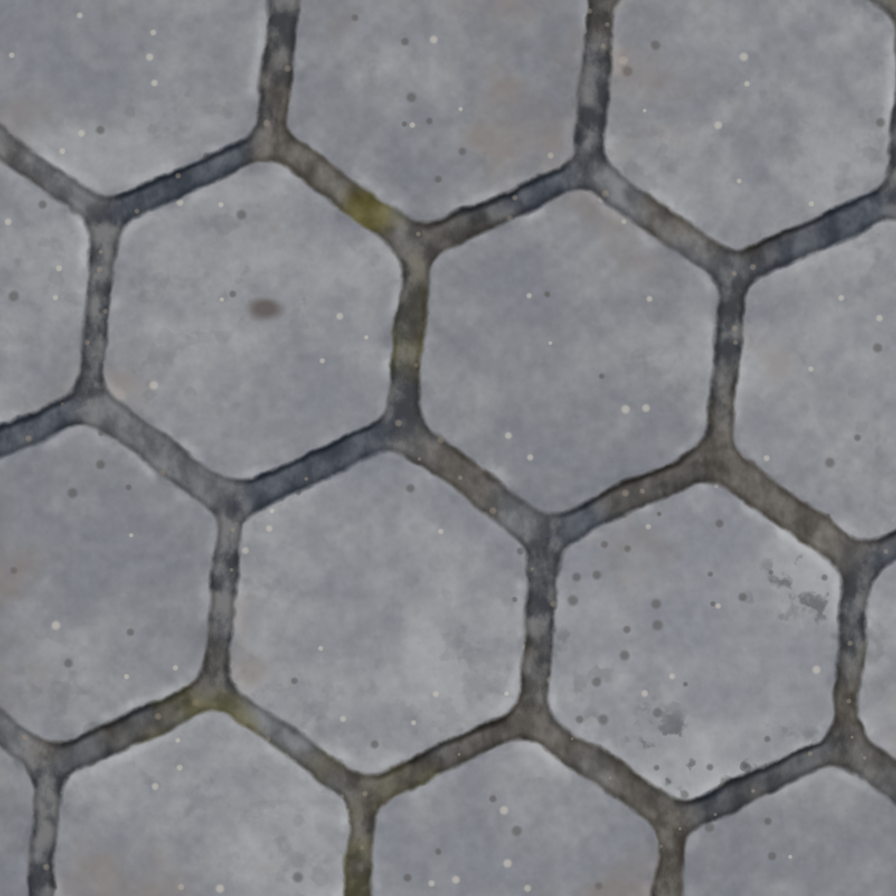
Write a three.js fragment shader that draws this texture.

```glsl
// Worn grey hexagonal paving stones, slightly tilted, with gritty recessed joints.
varying vec2 vUv;

float hash(vec2 p) {
  return fract(sin(dot(p, vec2(127.1, 311.7))) * 43758.5453);
}

float noise(vec2 p) {
  vec2 i = floor(p), f = fract(p);
  f = f * f * (3.0 - 2.0 * f);
  return mix(mix(hash(i), hash(i + vec2(1, 0)), f.x),
             mix(hash(i + vec2(0, 1)), hash(i + vec2(1, 1)), f.x), f.y);
}

float fbm(vec2 p) {
  float sum = 0.0, amp = 0.5;
  for (int i = 0; i < 4; i++) {
    sum += amp * noise(p);
    p = mat2(1.6, 1.2, -1.2, 1.6) * p + 7.3;
    amp *= 0.5;
  }
  return sum / 0.9375;
}

// Signed distance to a hexagon with upright sides and rounded corners
float roundedHex(vec2 p, float apothem, float radius) {
  float r = apothem - radius;
  p = abs(p.yx);
  p -= 2.0 * min(dot(vec2(-0.866, 0.5), p), 0.0) * vec2(-0.866, 0.5);
  p -= vec2(clamp(p.x, -0.577 * r, 0.577 * r), r);
  return length(p) * sign(p.y) - radius;
}

// Sparse soft dots, one candidate in each grid cell
float specks(vec2 p, float density, float seed) {
  vec2 cell = floor(p);
  vec2 offset = 0.3 + 0.4 * vec2(hash(cell + seed), hash(cell + seed + 19.7));
  float size = 0.12 + 0.16 * hash(cell + seed + 5.1);
  float dot0 = 1.0 - smoothstep(size * 0.3, size, length(fract(p) - offset));
  return dot0 * step(1.0 - density, hash(cell + seed + 41.3));
}

void main() {
  vec2 p = vUv;
  vec2 warp = vec2(fbm(p * 22.0), fbm(p * 22.0 + 31.0)) - 0.5;
  vec2 q = p + warp * 0.012 - vec2(0.426, 0.318);

  // Nearest stone on the skewed lattice
  vec2 base = floor(vec2(dot(q, vec2(2.976, 1.344)), dot(q, vec2(-0.2883, -3.255))) + 0.5);
  float d = 1.0;
  vec2 id = base, local = q;
  for (int j = -1; j <= 1; j++) {
    for (int i = -1; i <= 1; i++) {
      vec2 cell = base + vec2(float(i), float(j));
      vec2 center = mat2(0.350, -0.031, 0.1445, -0.320) * cell;
      center += (vec2(hash(cell + 3.0), hash(cell + 8.0)) - 0.5) * 0.006;
      vec2 u = mat2(0.996, 0.089, -0.089, 0.996) * (q - center);
      float stoneDist = roundedHex(u, 0.158 + 0.003 * hash(cell + 12.0), 0.036);
      if (stoneDist < d) { d = stoneDist; id = cell; local = u; }
    }
  }

  float cloud = fbm(p * 8.0 + id * 3.7);
  float mottle = fbm(p * 32.0 + 11.0);
  float grain = fbm(p * 95.0);
  float worn = 1.0 - step(0.5, length(id - vec2(1.0, 0.0)));

  // Stone face: cloudy grey with pits and pale grains
  vec3 stone = mix(vec3(0.50, 0.51, 0.535), vec3(0.605, 0.61, 0.62),
                   smoothstep(0.28, 0.78, cloud * 0.65 + mottle * 0.35));
  stone += (hash(id + 2.0) - 0.5) * 0.035 + worn * 0.025 + (grain - 0.5) * 0.07;
  float pits = smoothstep(0.56, 0.72, fbm(p * 48.0 + 5.0)) * smoothstep(0.4, 0.65, cloud);
  stone -= pits * (0.035 + worn * 0.13);
  stone = mix(stone, vec3(0.35, 0.34, 0.34), specks(p * 32.0, 0.06 + worn * 0.2, 1.0) * 0.6);
  stone = mix(stone, vec3(0.76, 0.74, 0.70), specks(p * 38.0, 0.08, 60.0) * 0.7);

  // Rusty stains, then chipped and paler rims
  float stain = 1.0 - smoothstep(0.4, 1.3, length((q - vec2(-0.129, 0.337)) / vec2(0.020, 0.012)));
  float smudge = smoothstep(0.60, 0.76, fbm(p * 7.0 + 47.0)) * mottle;
  stone = mix(stone, vec3(0.36, 0.33, 0.32), stain * 0.8);
  stone = mix(stone, vec3(0.48, 0.43, 0.40), smudge * 0.6);
  float rim = smoothstep(-0.016, -0.005, d);
  stone += rim * (mottle - 0.38) * 0.16;

  // Joints: upright ones brownish, rising ones dark, falling ones dusty
  float upright = abs(local.x);
  float rising = dot(local, vec2(0.5, -0.866));
  float falling = dot(local, vec2(-0.5, -0.866));
  float isRising = smoothstep(-0.01, 0.025, abs(rising) - max(upright, abs(falling)));
  float isFalling = smoothstep(-0.01, 0.025, abs(falling) - max(upright, abs(rising)));
  float grit = fbm(p * vec2(58.0, 46.0) + 3.0);
  vec3 joint = mix(vec3(0.25, 0.26, 0.28), vec3(0.46, 0.46, 0.465), smoothstep(0.25, 0.75, grit));
  joint = mix(joint, vec3(0.29, 0.31, 0.345) + (grit - 0.5) * 0.22, isRising * 0.75);
  joint = mix(joint, vec3(0.43, 0.435, 0.45) + (grit - 0.5) * 0.24, isFalling * 0.75);
  float soil = smoothstep(0.42, 0.65, fbm(p * 6.0 + 23.0) + (p.x - 0.5) * 0.18);
  joint = mix(joint, vec3(0.36, 0.335, 0.30) + (grit - 0.5) * 0.3, soil * 0.65);
  joint = mix(joint, vec3(0.58, 0.54, 0.49), specks(p * 48.0, 0.14, 90.0) * 0.6);

  // Contact shadow, deepest below the lower right sides
  float contact = 1.0 - smoothstep(0.002, 0.010, d);
  float shade = 0.07 + 0.10 * isRising * step(0.0, rising);
  joint -= contact * shade * (0.5 + grit);

  // Moss in one joint and a few damp corners
  float tuft = 1.0 - smoothstep(0.01, 0.045, length(q - vec2(-0.012, 0.448)) + (mottle - 0.5) * 0.03);
  float damp = smoothstep(0.62, 0.74, fbm(p * 5.0 + 71.0)) * 0.5;
  joint = mix(joint, vec3(0.37, 0.35, 0.20) + (grit - 0.5) * 0.2, max(tuft * 0.85, damp));

  float edge = smoothstep(-0.0035, 0.0035, d + (grain - 0.5) * 0.004);
  gl_FragColor = vec4(clamp(mix(stone, joint, edge), 0.0, 1.0), 1.0);
}
```
